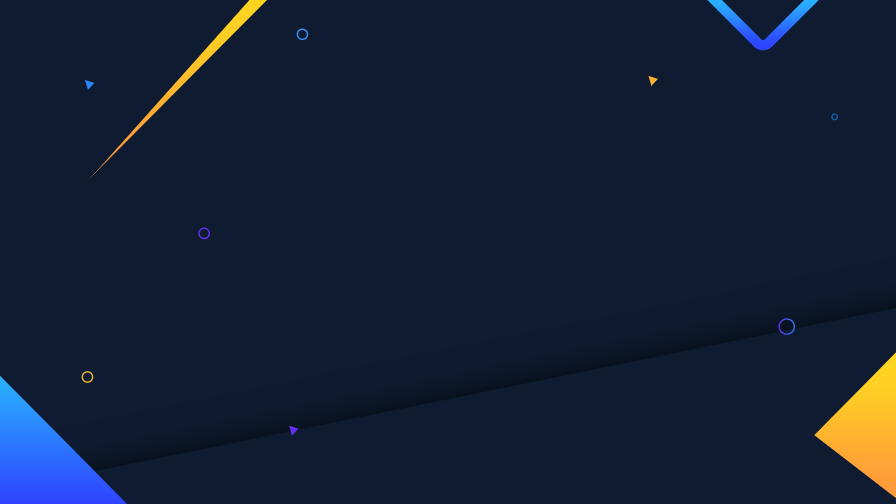
Give the GLSL for this background, as a Shadertoy shader.

```glsl
// Dark navy backdrop with a slanted paper-fold shadow, gradient corner shapes,
// a tapering gold streak, a rounded chevron and a few small rings and triangles.
// Shapes are signed distances in units of canvas height, blended back to front.

const vec3 NAVY = vec3(0.053, 0.104, 0.190);
const vec3 CYAN = vec3(0.16, 0.70, 1.0);
const vec3 BLUE = vec3(0.18, 0.26, 1.0);
const vec3 GOLD = vec3(1.0, 0.83, 0.13);
const vec3 ORANGE = vec3(1.0, 0.60, 0.23);
const vec3 VIOLET = vec3(0.39, 0.19, 0.93);

// Signed distance to the line a-b, positive on its left
float edge(vec2 p, vec2 a, vec2 b) {
    vec2 d = normalize(b - a);
    return d.x * (p.y - a.y) - d.y * (p.x - a.x);
}

// Counter-clockwise triangle, positive inside
float triangle(vec2 p, vec2 a, vec2 b, vec2 c) {
    return min(edge(p, a, b), min(edge(p, b, c), edge(p, c, a)));
}

// Small tilted triangle
float chip(vec2 p) {
    return triangle(p, vec2(-0.0093, 0.0093), vec2(-0.0035, -0.0104), vec2(0.0093, 0.0035));
}

float ring(vec2 p, float radius) {
    return 0.0014 - abs(length(p) - radius);
}

// V-shaped stroke with a rounded tip at the bottom
float chevron(vec2 p, float radius, float halfWidth) {
    vec2 w = vec2(p.x - p.y, -p.x - p.y) * 0.7071 + radius;
    float d = length(max(w, 0.0)) + min(max(w.x, w.y), 0.0) - radius;
    return halfWidth - abs(d);
}

// Antialiased coverage of a distance
float cover(float d) {
    return clamp(0.5 + d * iResolution.y, 0.0, 1.0);
}

void mainImage(out vec4 fragColor, in vec2 fragCoord) {
    vec2 p = fragCoord / iResolution.y;
    vec3 col = NAVY;

    // Fold: crisp lower edge, soft shadow above
    float fold = edge(p, vec2(0.197, 0.067), vec2(1.778, 0.389));
    float shadow = cover(fold) * exp(-pow(max(fold, 0.0) / 0.027, 1.4));
    col *= 1.0 - 0.36 * shadow;

    // Gold streak
    float streak = triangle(p, vec2(0.185, 0.653), vec2(0.547, 1.0174), vec2(0.5105, 1.0174));
    col = mix(col, mix(ORANGE, GOLD, smoothstep(0.65, 1.0, p.y)), cover(streak));

    // Blue chevron
    float vee = chevron(p - vec2(1.514, 0.904), 0.0153, 0.0102);
    col = mix(col, mix(BLUE, CYAN, smoothstep(0.90, 1.01, p.y)), cover(vee));

    // Corner shapes
    float leftCorner = edge(p, vec2(0.2523, 0.0), vec2(0.0, 0.2546));
    col = mix(col, mix(BLUE, CYAN, clamp(p.y / 0.25, 0.0, 1.0)), cover(leftCorner));
    float rightCorner = triangle(p, vec2(1.6157, 0.1366), vec2(1.794, -0.0009), vec2(1.794, 0.3174));
    col = mix(col, mix(ORANGE, GOLD, smoothstep(0.0, 0.29, p.y)), cover(rightCorner));

    // Rings
    col = mix(col, vec3(0.20, 0.58, 0.98), cover(ring(p - vec2(0.600, 0.932), 0.0100)));
    col = mix(col, vec3(0.08, 0.42, 0.80), 0.8 * cover(ring(p - vec2(1.656, 0.768), 0.0053)));
    col = mix(col, VIOLET, cover(ring(p - vec2(0.405, 0.537), 0.0102)));
    col = mix(col, vec3(0.92, 0.72, 0.22), cover(ring(p - vec2(0.1735, 0.252), 0.0102)));
    vec2 q = p - vec2(1.561, 0.352);
    vec3 duotone = mix(VIOLET, vec3(0.18, 0.45, 0.95), smoothstep(-0.015, 0.015, q.x));
    col = mix(col, duotone, cover(ring(q, 0.0150)));

    // Small triangles
    col = mix(col, vec3(0.18, 0.52, 1.0), cover(chip(p - vec2(0.178, 0.832))));
    col = mix(col, vec3(1.0, 0.70, 0.19), cover(chip(p - vec2(1.296, 0.840))));
    col = mix(col, VIOLET, cover(chip(p - vec2(0.583, 0.146))));

    fragColor = vec4(col, 1.0);
}
```
